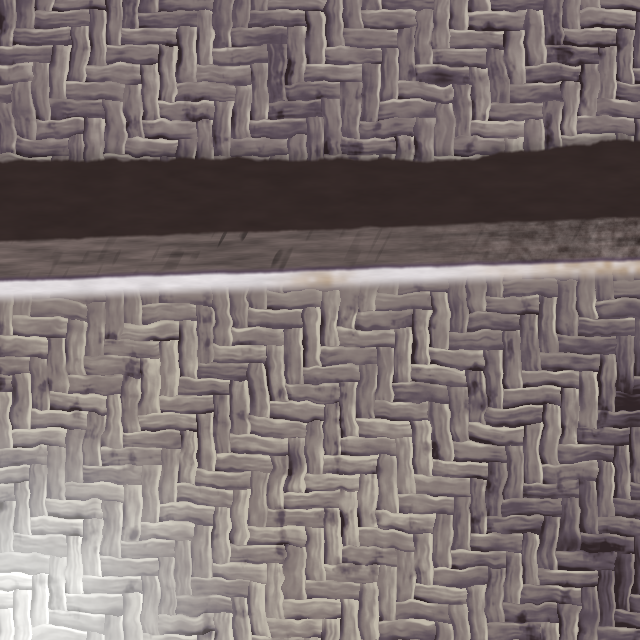
This texture is drawn by a WebGL 2 fragment shader. Its source:

```glsl
#version 300 es
precision highp float;
// Two worn herringbone-woven panels split by a dark gap, a rough ledge and a lit rim.

uniform vec2 u_resolution;
out vec4 fragColor;

const float CELL = 0.0285;        // strand width
const float SPAN = 3.0;           // strand length in cells
const vec2 UPPER_PHASE = vec2(2.22, 0.43);
const vec2 LOWER_PHASE = vec2(3.32, -0.17);
const float WARP = 0.021;         // irregularity of the weave
const vec3 SHADOW = vec3(0.19, 0.145, 0.155);
const vec3 DUSK = vec3(0.36, 0.31, 0.35);
const vec3 FIBRE = vec3(0.51, 0.46, 0.45);
const vec3 SHEEN = vec3(0.76, 0.73, 0.67);
const vec3 GAP = vec3(0.205, 0.16, 0.155);
const vec3 LEDGE = vec3(0.40, 0.35, 0.34);
const vec3 RIM = vec3(0.87, 0.85, 0.86);
const vec3 TAN = vec3(0.70, 0.60, 0.49);
const vec3 VIOLET = vec3(0.33, 0.26, 0.36);
const vec3 GLARE = vec3(0.79, 0.79, 0.78);

float hash(vec2 p) {
    return fract(sin(dot(p, vec2(127.1, 311.7))) * 43758.5453);
}

float noise(vec2 p) {
    vec2 i = floor(p), f = fract(p);
    f = f * f * (3.0 - 2.0 * f);
    return mix(mix(hash(i), hash(i + vec2(1, 0)), f.x),
               mix(hash(i + vec2(0, 1)), hash(i + vec2(1, 1)), f.x), f.y);
}

float fbm(vec2 p) {
    float sum = 0.0, amp = 0.5;
    for (int o = 0; o < 4; o++) {
        sum += amp * noise(p);
        p = p * 2.03 + 17.3;
        amp *= 0.5;
    }
    return sum;
}

// Soft elliptical spot, 1 at its centre
float spot(vec2 p, vec2 centre, vec2 radius) {
    vec2 d = (p - centre) / radius;
    return exp(-dot(d, d));
}

// Brightness of the woven strands, about 0.45 on average
float weave(vec2 p, vec2 phase) {
    vec2 wobble = vec2(fbm(p * 14.0), fbm(p * 14.0 + 41.0)) - 0.47;
    wobble += 0.2 * (vec2(noise(p * 75.0), noise(p * 75.0 + 9.0)) - 0.5);
    vec2 q = (p + wobble * WARP) / CELL + phase;
    vec2 cell = floor(q), f = fract(q);
    float k = mod(cell.x - cell.y, 2.0 * SPAN);
    bool lying = k < SPAN;
    float along = lying ? k : k - SPAN;
    vec2 id = lying ? cell - vec2(k, 0) : cell + vec2(0, along) + 57.0;
    // x runs along the strand, y across it towards its lit side
    vec2 uv = lying ? vec2((k + f.x) / SPAN, f.y)
                    : vec2((SPAN - 1.0 - along + f.y) / SPAN, f.x);
    float tone = hash(id);
    float wear = noise(p * 32.0 + 5.0);
    float grain = noise(vec2(uv.x * 4.0, uv.y * 8.0) + id * 7.1) - 0.5;
    float value = 0.45 + 0.13 * (tone - 0.5) + 0.15 * grain;
    value += 0.11 * (uv.y - 0.45) + (lying ? 0.0 : 0.02);
    value += 0.30 * wear * smoothstep(0.76, 0.92, uv.y) * smoothstep(1.0, 0.95, uv.y);
    value -= 0.42 * wear * (0.2 + tone) * smoothstep(0.36, 0.0, uv.y);
    value -= 0.10 * smoothstep(0.14, 0.0, uv.x) * wear;
    value += 0.08 * smoothstep(0.86, 0.98, uv.x) * tone;
    // worn hollows and fine fuzz
    value -= 0.22 * smoothstep(0.60, 0.80, fbm(p * vec2(34.0, 26.0) + 80.0));
    return value + 0.11 * (fbm(p * 80.0) - 0.47) + 0.10 * (noise(p * 9.0) - 0.5);
}

vec3 strandColour(float v) {
    vec3 c = mix(SHADOW, DUSK, smoothstep(0.08, 0.34, v));
    c = mix(c, FIBRE, smoothstep(0.30, 0.48, v));
    return mix(c, SHEEN, smoothstep(0.44, 0.80, v));
}

void main() {
    vec2 p = gl_FragCoord.xy / u_resolution;
    float aa = max(0.0015, 1.0 / u_resolution.y);
    float rough = fbm(vec2(p.x * 35.0, p.y * 12.0)) - 0.47;

    // borders, from top to bottom
    float gapTop = 0.751 + 0.03 * smoothstep(0.68, 1.0, p.x) + 0.016 * rough;
    float gapBase = 0.623 + 0.037 * p.x + 0.006 * rough;
    float rimTop = 0.561 + 0.033 * p.x + 0.004 * rough;
    float rimBase = 0.535 + 0.039 * p.x;

    // lower panel: haze under the rim, stains, glare in the corner
    vec2 tilted = p + vec2(0.0, 0.03 * (p.x - 0.49));
    float v = weave(tilted, LOWER_PHASE) + 0.045 - 0.10 * smoothstep(0.5, 1.0, p.x);
    v += 0.06 * smoothstep(0.45, 0.0, p.y) * smoothstep(0.95, 0.4, p.x);
    float under = max(rimBase - p.y, 0.0);
    v = mix(v, 0.55 - 0.11 * p.x, 0.75 * exp(-under * 38.0));
    float stain = spot(p, vec2(0.985, 0.38), vec2(0.03, 0.035))
                + spot(p, vec2(0.925, 0.148), vec2(0.045, 0.014))
                + spot(p, vec2(0.97, 0.09), vec2(0.035, 0.06)) * 0.6
                + spot(p, vec2(0.458, 0.28), vec2(0.016, 0.022));
    vec3 lower = strandColour(v - 0.28 * stain);
    float reach = length((p - vec2(-0.02, 0.02)) * vec2(0.92, 1.15));
    float glow = smoothstep(0.47, 0.10, reach);
    vec3 lit = GLARE + 0.14 * smoothstep(0.28, 0.0, reach) + 0.5 * (v - 0.5);
    lower = mix(lower, lit, 0.93 * glow);

    // upper panel
    float u = weave(p, UPPER_PHASE) + 0.005;
    u -= 0.25 * spot(p, vec2(0.69, 0.88), vec2(0.025, 0.012));
    vec3 upper = strandColour(u) * vec3(0.97, 0.96, 0.98);
    upper *= 1.0 - 0.2 * smoothstep(0.025, 0.0, p.y - gapTop);

    // ledge with long streaks and slanted nicks
    float streak = fbm(vec2(p.x * 18.0, (p.y - 0.035 * p.x) * 130.0)) - 0.47;
    float nick = noise(vec2((p.x - 0.5 * p.y) * 120.0, p.y * 30.0));
    float nickArea = 0.2 + 0.8 * spot(p, vec2(0.38, 0.6), vec2(0.06, 0.05));
    vec3 ledge = LEDGE * (1.0 + 0.65 * streak - 0.08 * p.x);
    ledge *= 1.0 - 0.5 * nickArea * smoothstep(0.72, 0.92, nick);
    ledge += 0.35 * smoothstep(0.55, 1.0, p.x) * (fbm(p * 95.0) - 0.47);

    // lit rim, tanned towards the right
    float tanned = 0.65 * smoothstep(0.65, 1.0, p.x)
                 + 0.55 * spot(p, vec2(0.5, 0.56), vec2(0.05, 0.02));
    vec3 rim = mix(RIM, TAN, clamp(tanned * (0.35 + 1.1 * noise(p * 80.0)), 0.0, 0.8));
    rim += 0.14 * (fbm(p * vec2(30.0, 110.0)) - 0.47);

    vec3 gap = GAP * (1.0 + 0.2 * (fbm(p * vec2(25.0, 80.0)) - 0.47));

    // stack the layers
    vec3 colour = mix(lower, rim, smoothstep(rimBase - 0.012, rimBase + 0.009, p.y));
    ledge = mix(ledge, VIOLET, 0.75 * smoothstep(0.009, 0.0, p.y - rimTop));
    colour = mix(colour, ledge, smoothstep(rimTop - 0.004, rimTop + 0.003, p.y));
    colour = mix(colour, gap, smoothstep(gapBase - 2.0 * aa, gapBase + 2.0 * aa, p.y));
    colour = mix(colour, upper, smoothstep(gapTop - 2.0 * aa, gapTop + 2.0 * aa, p.y));
    fragColor = vec4(clamp(colour, 0.0, 1.0), 1.0);
}
```
